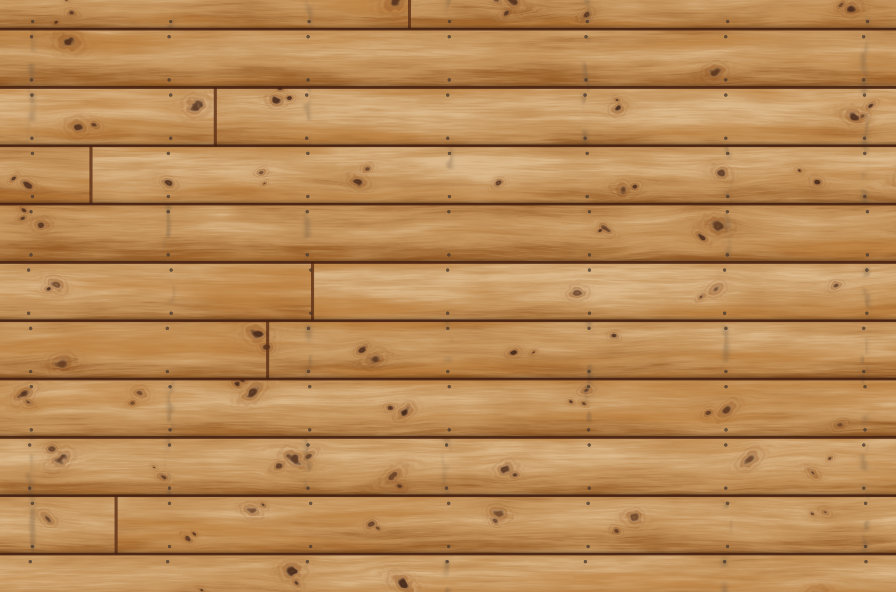
A Shadertoy shader for this texture:

```glsl
// Rounded pine log siding: stacked boards with grain, knots, butt joints and nails.

float hash(vec2 p) {
    return fract(sin(dot(p, vec2(127.1, 311.7))) * 43758.545);
}

float noise(vec2 p) {
    vec2 i = floor(p), f = fract(p);
    f = f * f * (3.0 - 2.0 * f);
    return mix(mix(hash(i), hash(i + vec2(1, 0)), f.x),
               mix(hash(i + vec2(0, 1)), hash(i + vec2(1, 1)), f.x), f.y);
}

float fbm(vec2 p) {
    float sum = 0.0, amp = 0.5;
    for (int i = 0; i < 4; i++) {
        sum += amp * noise(p);
        p = p * 2.03 + 17.3;
        amp *= 0.5;
    }
    return sum;
}

// x = dark core, y = brown halo, z = bend of the surrounding grain
vec3 knots(vec2 p, float row) {
    vec3 result = vec3(0);
    float cell = floor(p.x / 1.9);
    for (int i = -1; i <= 1; i++) {
        vec2 id = vec2(cell + float(i), row * 7.0 + 3.0);
        if (hash(id) > 0.66) continue;
        vec2 center = vec2((id.x + 0.2 + 0.6 * hash(id + 0.3)) * 1.9,
                           0.18 + 0.62 * hash(id + 0.7));
        float size = mix(0.05, 0.12, hash(id + 1.9));
        // A main knot, sometimes followed by smaller satellites
        for (int k = 0; k < 3; k++) {
            vec2 sub = id + float(k) * 5.3;
            if (k > 0 && hash(sub + 2.1) > 0.4) continue;
            vec2 offset = (vec2(hash(sub + 3.7), hash(sub + 4.1)) - 0.5) * vec2(0.7, 0.5);
            vec2 d = p - center - (k > 0 ? offset : vec2(0));
            float s = k > 0 ? size * 0.6 : size;
            d.y += d.x * (hash(sub + 6.2) - 0.5);
            float r = length(d * vec2(0.85, 1.1)) / s;
            r += 0.7 * (noise(p * 13.0 + sub) - 0.5);
            float ring = 0.6 + 0.4 * sin(r * 7.0);
            result.x = max(result.x, (1.0 - smoothstep(0.35, 1.0, r)) * mix(0.5, 1.0, hash(sub + 8.4)));
            result.y = max(result.y, exp(-r * r * 0.3) * ring);
            result.z += s * 1.5 * sign(d.y) * exp(-r * 0.5) * smoothstep(0.0, 0.05, abs(d.y));
        }
    }
    return result;
}

void mainImage(out vec4 fragColor, in vec2 fragCoord) {
    // One unit is the height of a board; rows count down from the top
    float scale = 10.15;
    vec2 p = vec2(fragCoord.x, iResolution.y - fragCoord.y) / iResolution.y * scale;
    p.y += 0.5;
    float px = scale / iResolution.y;
    float row = floor(p.y), v = fract(p.y);
    vec2 q = vec2(p.x, v);

    // Butt joint of each row; negative means a full length board
    float joints[11] = float[11](7.02, -9.0, 3.69, 1.56, -9.0, 5.36, 4.59, -9.0, -9.0, 1.99, -9.0);
    float joint = joints[int(clamp(row, 0.0, 10.0))];
    float board = row + (p.x > joint ? 31.0 : 0.0);

    // Grain: long streaks, fine fibres and broad patches
    vec3 knot = knots(q, row);
    vec2 g = vec2(p.x, v - knot.z + 0.12 * (noise(vec2(p.x * 0.5, board * 9.0)) - 0.5));
    float streak = fbm(vec2(g.x * 0.55, g.y * 9.0) + board * 13.7);
    float fibre = fbm(vec2(g.x * 2.5, g.y * 38.0) + board * 5.1);
    float patches = fbm(vec2(g.x * 0.7, g.y * 1.8) + board * 3.3);
    float figure = sin(40.0 * fbm(vec2(g.x * 0.22, g.y * 1.4) + board * 7.9));

    // Rounded face: brightest above the middle, dark underneath
    float tone = 0.57 + 0.13 * smoothstep(0.0, 0.3, v) - 0.42 * smoothstep(0.4, 1.0, v);
    tone += 0.26 * (hash(vec2(board, 4.0)) - 0.5);
    tone += 0.5 * (streak - 0.47) + 0.3 * (fibre - 0.47) + 0.45 * (patches - 0.47) + 0.035 * figure;
    vec3 col = mix(vec3(0.59, 0.36, 0.15), vec3(0.77, 0.58, 0.36), smoothstep(-0.05, 0.6, tone));
    col = mix(col, vec3(0.86, 0.72, 0.54), smoothstep(0.5, 1.0, tone));

    // Honey coloured streaks
    float honey = smoothstep(0.45, 0.75, fbm(vec2(g.x * 0.3, g.y * 3.5) + board * 2.7));
    col = mix(col, vec3(0.72, 0.46, 0.19), 0.5 * honey);

    // Knots
    col = mix(col, vec3(0.55, 0.30, 0.12), 0.55 * knot.y);
    col = mix(col, vec3(0.24, 0.13, 0.09), 0.85 * knot.x);

    // Nails in evenly spaced columns, with faint grey weathering
    float column = floor((p.x - 0.52) / 2.387 + 0.5);
    vec2 nailId = vec2(column, row);
    float nx = p.x - 0.52 - column * 2.387 + 0.08 * (hash(nailId) - 0.5);
    float ny = min(abs(v - 0.13), abs(v - 0.87));
    float nail = 1.0 - smoothstep(0.03 - px * 0.5, 0.03 + px * 0.5, length(vec2(nx, ny)));
    float stain = exp(-nx * nx * 250.0) * smoothstep(0.4, 0.8, noise(vec2(p.x * 9.0, p.y * 6.0)));
    col = mix(col, vec3(0.42, 0.34, 0.26), 0.3 * stain * step(0.45, hash(nailId + 9.0)));
    col = mix(col, vec3(0.28, 0.22, 0.18), 0.75 * nail);

    // Joints and the shadowed seams between rows
    float jointLine = 1.0 - smoothstep(0.018, 0.018 + px, abs(p.x - joint));
    col = mix(col, vec3(0.36, 0.18, 0.08), 0.8 * jointLine);
    float seam = min(v, 1.0 - v);
    col *= 1.0 - 0.25 * smoothstep(0.9, 1.0, v);
    col = mix(col, vec3(0.27, 0.12, 0.06), 0.9 * (1.0 - smoothstep(0.012, 0.022 + px * 0.7, seam)));

    fragColor = vec4(col, 1.0);
}
```
